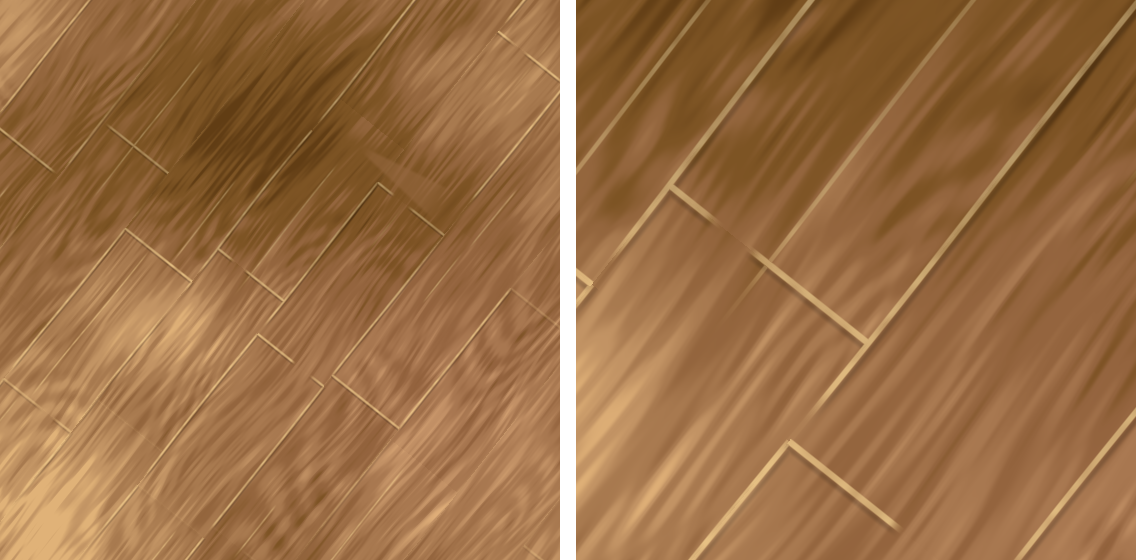
Left: the whole. Right: its middle third, enlarged.
Give the GLSL for this texture, as a WebGL 1 fragment shader.

```glsl
precision highp float;
uniform vec2 u_resolution;

const vec2 ALONG = vec2(0.6225, 0.7826);
const vec2 ACROSS = vec2(0.7826, -0.6225);
const float PLANK_WIDTH = 0.1518;
const float PLANK_LENGTH = 0.345;
const float FIRST_JOINT = -0.18;

const vec3 SHADOW = vec3(0.38, 0.24, 0.08);
const vec3 UMBER = vec3(0.49, 0.33, 0.14);
const vec3 BROWN = vec3(0.58, 0.40, 0.24);
const vec3 TAN = vec3(0.66, 0.48, 0.31);
const vec3 HONEY = vec3(0.76, 0.58, 0.39);
const vec3 GOLD = vec3(0.88, 0.70, 0.47);
const vec3 GROUT = vec3(0.90, 0.76, 0.52);

float hash(vec2 p) {
  vec3 q = fract(p.xyx * 0.1031);
  q += dot(q, q.yzx + 33.33);
  return fract((q.x + q.y) * q.z);
}

float noise(vec2 p) {
  vec2 i = floor(p);
  vec2 f = fract(p);
  f = f * f * (3.0 - 2.0 * f);
  return mix(mix(hash(i), hash(i + vec2(1.0, 0.0)), f.x),
             mix(hash(i + vec2(0.0, 1.0)), hash(i + vec2(1.0, 1.0)), f.x), f.y);
}

float fbm(vec2 p) {
  float sum = 0.0;
  float gain = 0.5;
  for (int i = 0; i < 4; i++) {
    sum += gain * noise(p);
    p = p * 2.03 + 17.3;
    gain *= 0.5;
  }
  return sum / 0.9375;
}

float blob(vec2 p, vec2 center, vec2 radius) {
  vec2 d = (p - center) / radius;
  return exp(-dot(d, d));
}

float stroke(float d, float halfWidth, float pixel) {
  return 1.0 - smoothstep(halfWidth - pixel, halfWidth + pixel, abs(d));
}

// Signed distance, in cells, to the nearest whole number
float nearest(float x) {
  return fract(x + 0.5) - 0.5;
}

vec3 woodRamp(float t) {
  vec3 c = mix(SHADOW, UMBER, smoothstep(-0.3, 0.04, t));
  c = mix(c, BROWN, smoothstep(0.04, 0.29, t));
  c = mix(c, TAN, smoothstep(0.29, 0.52, t));
  c = mix(c, HONEY, smoothstep(0.52, 0.75, t));
  return mix(c, GOLD, smoothstep(0.75, 1.0, t));
}

// Fine fibres plus arched growth rings, x along the plank
float woodGrain(vec2 q, float seed) {
  q += seed * vec2(7.1, 3.7);
  float bend = noise(q * vec2(4.0, 8.0));
  float fibre = noise(vec2(q.x * 15.0, q.y * 210.0 + bend * 6.0)) - 0.5;
  float strand = noise(vec2(q.x * 9.0, q.y * 110.0 + bend * 5.0)) - 0.5;
  float streak = fbm(vec2(q.x * 3.0, q.y * 26.0 + bend * 2.0)) - 0.5;
  float rings = sin(60.0 * noise(q * vec2(3.0, 9.0)) + 3.0 * bend);
  float figure = smoothstep(0.5, 0.75, noise(q * vec2(4.0, 8.0) + 31.0));
  return 0.30 * fibre + 0.22 * strand + 0.36 * streak + 0.10 * rings * figure;
}

// Large pools of shade and lamplight
float lighting(vec2 p) {
  float t = 0.36 + 0.42 * (fbm(p * 4.0 + 5.0) - 0.5);
  t -= 0.42 * blob(p, vec2(0.46, 0.78), vec2(0.30, 0.26));
  t -= 0.26 * blob(p, vec2(0.75, 0.64), vec2(0.20, 0.14));
  t -= 0.14 * blob(p, vec2(0.06, 0.66), vec2(0.18, 0.18));
  t += 0.48 * blob(p, vec2(0.29, 0.40), vec2(0.15, 0.14));
  t += 0.58 * blob(p, vec2(0.10, 0.07), vec2(0.19, 0.21));
  t += 0.48 * blob(p, vec2(0.0, 0.98), vec2(0.12, 0.14));
  t += 0.28 * blob(p, vec2(0.95, 0.08), vec2(0.20, 0.16));
  return t + 0.24 * blob(p, vec2(0.90, 0.90), vec2(0.18, 0.18));
}

void main() {
  float size = min(u_resolution.x, u_resolution.y);
  vec2 p = gl_FragCoord.xy / size;
  float pixel = 1.0 / size;

  // Staggered plank cells
  float u = dot(p, ALONG) - 0.7826;
  float v = dot(p, ACROSS) + 0.6225 + 0.005 * (noise(p * 6.0) - 0.5);
  float across = (v - 0.428) / PLANK_WIDTH;
  float row = floor(across);
  float shift = mix(FIRST_JOINT, -0.08 - 0.025 * row, mod(row, 2.0));
  float along = (u - shift) / PLANK_LENGTH;
  float plank = hash(vec2(row + 40.0, floor(along) + 60.0));

  // Wood
  float light = lighting(p);
  float tone = light + 0.10 * (plank - 0.5) + woodGrain(vec2(u, v), row * 0.31 + 3.0);
  vec3 color = woodRamp(tone);
  float mauve = blob(p, vec2(0.80, 0.32), vec2(0.36, 0.34));
  color *= mix(vec3(1.0), vec3(1.0, 0.97, 1.02), mauve);

  // Smeared pale wedge
  float wedge = dot(p - vec2(0.645, 0.735), vec2(0.82, -0.57));
  float side = dot(p - vec2(0.645, 0.735), vec2(0.57, 0.82));
  float smear = smoothstep(0.0, 0.03, wedge) * (1.0 - smoothstep(0.14, 0.19, wedge));
  smear *= 1.0 - smoothstep(0.15 * wedge, 0.15 * wedge + 0.008, abs(side));
  color = mix(color, BROWN, 0.6 * smear);

  // Long seams survive in plank-long runs with ragged ends
  float line = floor(across + 0.5);
  float longGap = nearest(across) * PLANK_WIDTH;
  float run = (u - FIRST_JOINT) / PLANK_LENGTH;
  float kept = hash(vec2(line + 50.0, floor(run) + 20.0));
  kept += blob(vec2(line, u), vec2(1.5, -0.32), vec2(2.0, 0.22));
  kept += 0.7 * blob(vec2(line, u), vec2(3.0, 0.10), vec2(0.8, 0.5));
  float taper = smoothstep(0.5, 0.42, abs(fract(run) - 0.54));
  float longWear = 0.10 + 0.90 * smoothstep(0.42, 0.62, kept) * taper
    * smoothstep(0.15, 0.35, noise(vec2(u * 9.0 + 20.0, line * 7.3 + 50.0)));

  // End joints
  float endGap = nearest(along) * PLANK_LENGTH;
  float endKept = hash(vec2(row + 21.0, floor(along + 0.5) + 33.0));
  endKept += blob(vec2(row, u), vec2(1.0, -0.18), vec2(1.5, 0.15));
  float endWear = smoothstep(0.45, 0.7, endKept)
    * smoothstep(0.12, 0.35, noise(vec2(across * 3.0, along * 2.0) + 70.0));

  // Stray short seams inside the planks
  float strayGap = (fract(across) - 0.25 - 0.5 * hash(vec2(row + 9.0, floor(run) + 14.0))) * PLANK_WIDTH;
  float strayWear = 0.75 * smoothstep(0.55, 0.70, noise(vec2(run * 2.5 + 80.0, row * 5.7 + 30.0)));
  strayWear *= smoothstep(0.5, 0.4, abs(fract(run) - 0.5));

  float chips = 0.60 + 0.40 * noise(p * 110.0);
  float seam = max(stroke(longGap, 0.0017, pixel) * longWear, stroke(endGap, 0.0019, pixel) * endWear);
  seam = max(seam, stroke(strayGap, 0.0013, pixel) * strayWear);
  float shade = max(stroke(longGap - 0.0035, 0.0015, 0.0015) * longWear,
                    stroke(endGap + 0.0035, 0.0015, 0.0015) * endWear);
  color *= 1.0 - 0.16 * shade;
  vec3 grout = GROUT * mix(0.80, 1.04, smoothstep(0.0, 0.55, light));
  color = mix(color, grout, 0.95 * seam * chips);

  gl_FragColor = vec4(color, 1.0);
}
```
